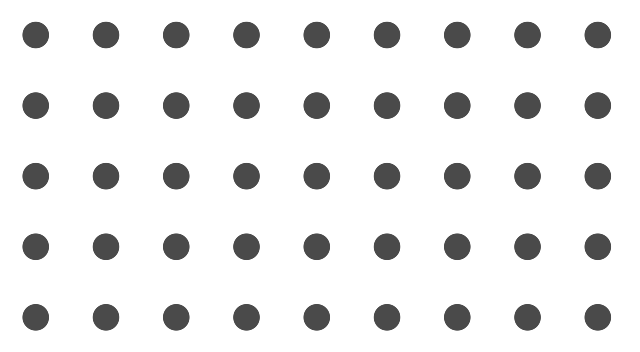
Write a Shadertoy shader that draws this pattern.

```glsl
// Draws a regular grid of dark grey dots, nine across and five down, on white.

const vec3 PAPER = vec3(1.0);
const vec3 DOT_GREY = vec3(0.29);

// Lengths in canvas heights
const vec2 FIRST_CENTRE = vec2(0.1015, 0.0985);
const vec2 SPACING = vec2(0.1996, 0.2005);
const float DOT_RADIUS = 0.0378;

// Offset from the nearest grid point
vec2 repeatGrid(vec2 p, vec2 origin, vec2 spacing) {
    vec2 cell = (p - origin) / spacing;
    return (fract(cell + 0.5) - 0.5) * spacing;
}

float circleDistance(vec2 p, float radius) {
    return length(p) - radius;
}

// Coverage of a shape, smoothed over one pixel
float fillMask(float dist, float pixel) {
    return 1.0 - smoothstep(-0.5 * pixel, 0.5 * pixel, dist);
}

void mainImage(out vec4 fragColor, in vec2 fragCoord) {
    vec2 p = fragCoord / iResolution.y;
    float pixel = 1.0 / iResolution.y;

    // Dots
    vec2 local = repeatGrid(p, FIRST_CENTRE, SPACING);
    float dots = fillMask(circleDistance(local, DOT_RADIUS), pixel);

    fragColor = vec4(mix(PAPER, DOT_GREY, dots), 1.0);
}
```
